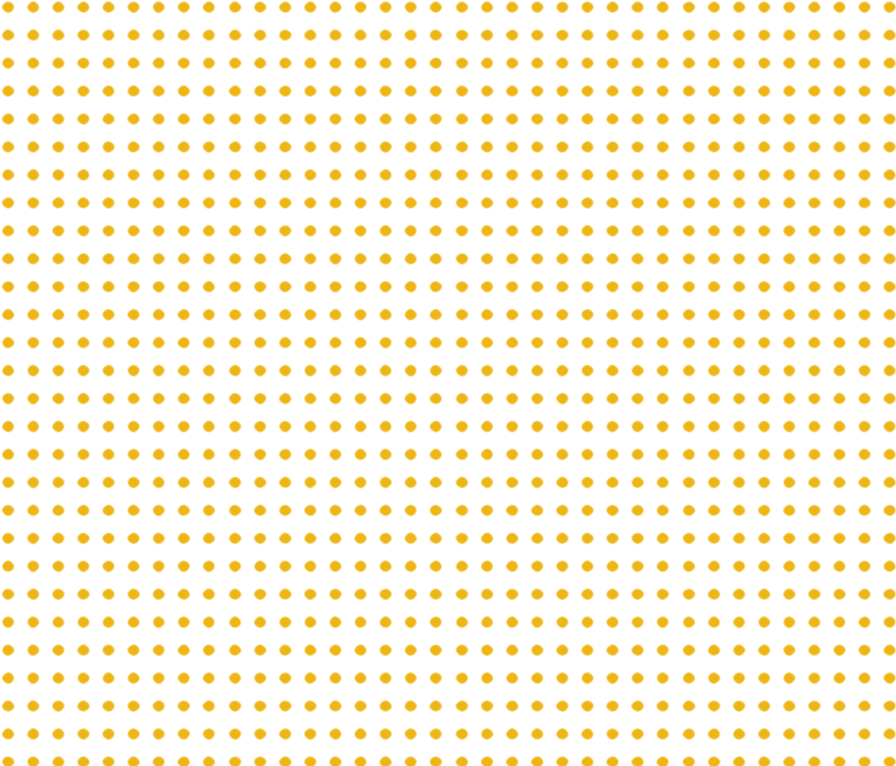
Give the GLSL for this pattern, as a WebGL 2 fragment shader.

```glsl
#version 300 es
precision highp float;

uniform vec2 u_resolution;
out vec4 fragColor;

// Lengths are fractions of the canvas width
const vec3 PAPER = vec3(1.0);
const vec3 GOLD = vec3(0.93, 0.715, 0.085);
const vec2 FIRST_DOT = vec2(0.00911, 0.0080);
const vec2 PITCH = vec2(0.02800, 0.03120);
const float GROUP_SIZE = 9.0;
const float GROUP_PERIOD = 0.25326;
const float DOT_RADIUS = 0.00607;
const float EDGE_SOFTNESS = 0.0016;

float hash(vec2 p) {
    vec3 q = fract(vec3(p.xyx) * 0.1031);
    q += dot(q, q.yzx + 33.33);
    return fract((q.x + q.y) * q.z);
}

// Column index and centre: groups of columns with a slightly wider gap between
vec2 nearestColumn(float x, float first, float pitch) {
    float group = floor((x - first + 0.5 * pitch) / GROUP_PERIOD);
    float start = first + group * GROUP_PERIOD;
    float column = clamp(floor((x - start) / pitch + 0.5), 0.0, GROUP_SIZE - 1.0);
    return vec2(group * GROUP_SIZE + column, start + column * pitch);
}

vec2 nearestRow(float y, float first, float pitch) {
    float row = floor((y - first) / pitch + 0.5);
    return vec2(row, first + row * pitch);
}

// Slightly flattened disc with a faintly uneven rim
float dotDistance(vec2 p, float radius, float flatten, float phase) {
    p *= vec2(1.0 - flatten, 1.0 + flatten);
    float angle = atan(p.y, p.x + 1e-7);
    float rim = 1.0 + 0.025 * cos(4.0 * angle) + 0.02 * cos(3.0 * angle + phase);
    return length(p) - radius * rim;
}

float softFill(float distance, float feather) {
    return 1.0 - smoothstep(-feather, feather, distance);
}

void main() {
    float pixel = 1.0 / u_resolution.x;
    vec2 uv = vec2(gl_FragCoord.x, u_resolution.y - gl_FragCoord.y) * pixel;

    vec2 column = nearestColumn(uv.x, FIRST_DOT.x, PITCH.x);
    vec2 row = nearestRow(uv.y, FIRST_DOT.y, PITCH.y);
    vec2 cell = vec2(column.x, row.x);

    // Small shape changes shared along rows and columns
    float rowSeed = hash(vec2(row.x, 7.0));
    float columnSeed = hash(vec2(column.x, 19.0));
    float flatten = 0.035 + 0.04 * (rowSeed - 0.5) + 0.03 * (columnSeed - 0.5);
    float phase = 6.2832 * hash(cell + 3.0);

    vec2 offset = uv - vec2(column.y, row.y);
    float distance = dotDistance(offset, DOT_RADIUS, flatten, phase);
    float ink = softFill(distance, max(EDGE_SOFTNESS, 0.75 * pixel));

    fragColor = vec4(mix(PAPER, GOLD, ink), 1.0);
}
```
